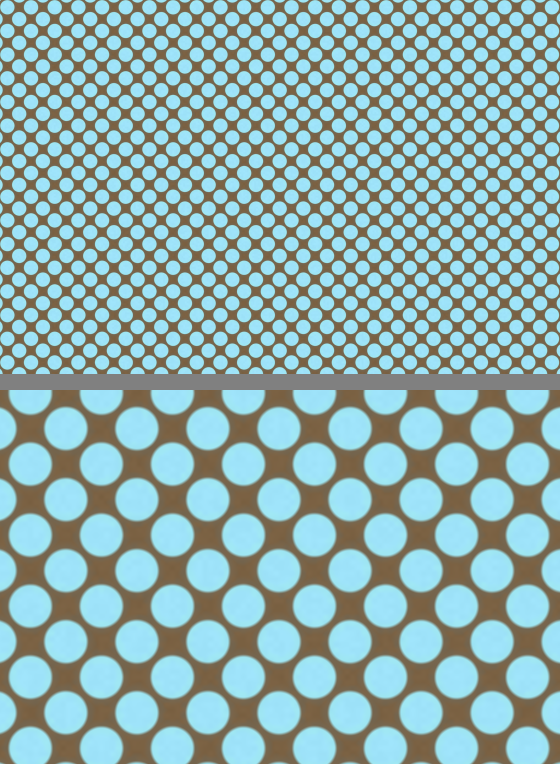
Top, the full canvas; bottom, a detail of the centre.
A WebGL 2 fragment shader for this pattern:

```glsl
#version 300 es
precision highp float;
// Pale blue polka dots on brown: two square lattices, offset by half a cell,
// give staggered rows. The distance to the nearest dot centre sets the shape
// and a slight colour bleed near each rim; value noise adds faint mottling.

uniform vec2 u_resolution;
out vec4 fragColor;

float hash(vec2 p) {
    return fract(sin(dot(p, vec2(127.1, 311.7))) * 43758.5453);
}

float valueNoise(vec2 p) {
    vec2 cell = floor(p);
    vec2 f = fract(p);
    f = f * f * (3.0 - 2.0 * f);
    float low = mix(hash(cell), hash(cell + vec2(1.0, 0.0)), f.x);
    float high = mix(hash(cell + vec2(0.0, 1.0)), hash(cell + 1.0), f.x);
    return mix(low, high, f.y);
}

// Distance to the nearest centre of the staggered lattice
float nearestDot(vec2 p) {
    vec2 corner = fract(p + 0.5) - 0.5;
    vec2 middle = fract(p) - 0.5;
    return min(length(corner), length(middle));
}

void main() {
    // Lattice cells, 23.65 across the width, measured from the top left
    float cellsPerPixel = 23.65 / u_resolution.x;
    vec2 fromTopLeft = vec2(gl_FragCoord.x, u_resolution.y - gl_FragCoord.y);
    vec2 p = fromTopLeft * cellsPerPixel - vec2(0.311, 0.308);

    float radius = 0.302;
    float d = nearestDot(p);
    float grain = valueNoise(p * 13.0) - 0.5;

    // Dot and ground tints, each shifting slightly towards the rim
    float rim = smoothstep(0.17, 0.27, d + 0.08 * grain);
    vec3 blue = mix(vec3(0.62, 0.89, 0.98), vec3(0.62, 0.90, 0.95), rim);
    float gap = smoothstep(0.32, 0.43, d + 0.08 * grain);
    vec3 brown = mix(vec3(0.46, 0.40, 0.31), vec3(0.48, 0.38, 0.26), gap);

    // Soft dot edge, never thinner than a pixel
    float soft = max(0.028, 0.7 * cellsPerPixel);
    float dot_ = 1.0 - smoothstep(radius - soft, radius + soft, d);
    vec3 color = mix(brown, blue, dot_) + 0.02 * grain;

    fragColor = vec4(color, 1.0);
}
```
